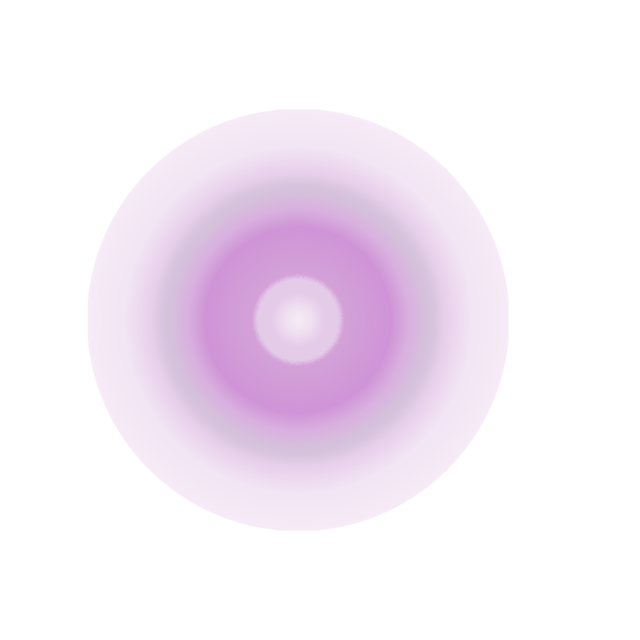
Write a WebGL 1 fragment shader that draws this background.

```glsl
precision highp float;
// A soft orchid orb of concentric glows, with a pale core and a grey halo, on white.

uniform vec2 u_resolution;

#define CENTER vec2(0.466, 0.5)
#define DISC_RADIUS 0.3300
#define DISC_CLIP 0.3288
#define GRAIN_CELLS 512.0
#define GRAIN_SPREAD 0.0020

const vec3 WHITE      = vec3(1.0);
const vec3 CORE_LIGHT = vec3(0.966, 0.932, 0.962);
const vec3 CORE_MID   = vec3(0.935, 0.872, 0.940);
const vec3 CORE_RIM   = vec3(0.895, 0.795, 0.910);
const vec3 MAUVE      = vec3(0.826, 0.630, 0.846);
const vec3 ORCHID     = vec3(0.812, 0.582, 0.842);
const vec3 LILAC      = vec3(0.852, 0.695, 0.875);
const vec3 GREY_HALO  = vec3(0.835, 0.758, 0.860);
const vec3 PINK_HAZE  = vec3(0.915, 0.825, 0.928);
const vec3 PALE_HAZE  = vec3(0.948, 0.896, 0.956);
const vec3 EDGE_TINT  = vec3(0.964, 0.922, 0.968);

// Sine-free hash in 0..1
float hash(vec2 cell) {
  vec3 p = fract(cell.xyx * 0.1031);
  p += dot(p, p.yzx + 33.33);
  return fract((p.x + p.y) * p.z);
}

// Linear ramp between two radii, clamped to 0..1
float ramp(float from, float to, float r) {
  return clamp((r - from) / (to - from), 0.0, 1.0);
}

// Colour of the orb by distance from its centre
vec3 orbColor(float r) {
  // Pale core
  vec3 color = mix(CORE_LIGHT, CORE_MID, ramp(0.0, 0.022, r));
  color = mix(color, CORE_RIM, ramp(0.022, 0.043, r));
  color = mix(color, MAUVE, smoothstep(0.062, 0.074, r));

  // Saturated band and grey halo
  color = mix(color, ORCHID, ramp(0.080, 0.142, r));
  color = mix(color, LILAC, ramp(0.145, 0.174, r));
  color = mix(color, GREY_HALO, smoothstep(0.172, 0.205, r));

  // Outer haze
  color = mix(color, PINK_HAZE, smoothstep(0.202, 0.240, r));
  color = mix(color, PALE_HAZE, ramp(0.236, 0.270, r));
  return mix(color, EDGE_TINT, ramp(0.270, DISC_RADIUS, r));
}

void main() {
  float side = min(u_resolution.x, u_resolution.y);
  vec2 uv = (gl_FragCoord.xy - 0.5 * u_resolution) / side + 0.5;
  vec2 p = uv - CENTER;
  float r = length(p);

  // Fine grain nudges the radius, most of all around the core rim
  float grain = hash(floor(uv * GRAIN_CELLS)) - 0.5;
  float grainMask = smoothstep(0.045, 0.065, r) * (1.0 - smoothstep(0.08, 0.16, r));
  vec3 color = orbColor(r + grain * GRAIN_SPREAD * grainMask);

  // Disc edge, slightly flattened at its four extremes
  float edge = max(r - DISC_RADIUS, max(abs(p.x), abs(p.y)) - DISC_CLIP);
  float pixel = 1.0 / side;
  float coverage = 1.0 - smoothstep(-pixel, pixel, edge);

  gl_FragColor = vec4(mix(WHITE, color, coverage), 1.0);
}
```
